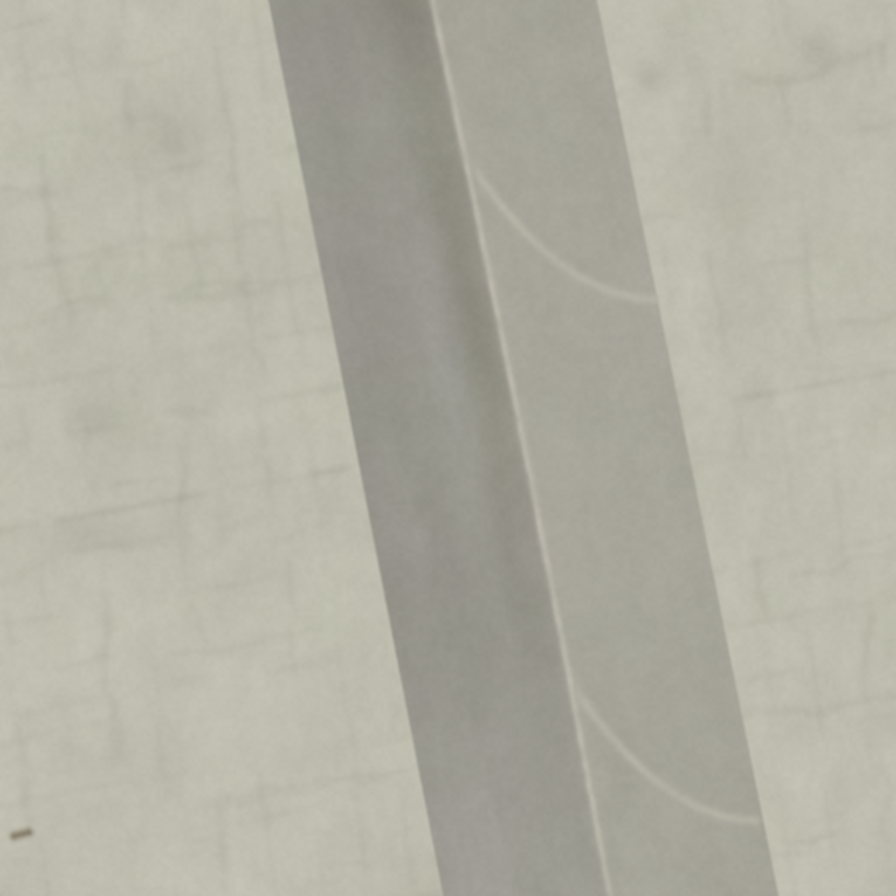
This texture is drawn by a WebGL 2 fragment shader. Its source:

```glsl
#version 300 es
precision highp float;
// A slanted two-tone grey band with a thin seam and curved scratches over weathered pale concrete.
uniform vec2 u_resolution;
out vec4 fragColor;

const vec3 CONCRETE = vec3(0.741, 0.737, 0.681);
const vec3 DARK_BAND = vec3(0.589, 0.582, 0.548);
const vec3 LIGHT_BAND = vec3(0.650, 0.643, 0.599);
const vec3 SEAM = vec3(0.738, 0.722, 0.678);
const vec3 SCRATCH = vec3(0.710, 0.700, 0.650);
const vec3 DEBRIS = vec3(0.47, 0.43, 0.35);

float hash(vec2 p) {
    vec3 q = fract(vec3(p.xyx) * 0.1031);
    q += dot(q, q.yzx + 33.33);
    return fract((q.x + q.y) * q.z);
}

float noise(vec2 p) {
    vec2 cell = floor(p), f = fract(p);
    f = f * f * (3.0 - 2.0 * f);
    float low = mix(hash(cell), hash(cell + vec2(1, 0)), f.x);
    float high = mix(hash(cell + vec2(0, 1)), hash(cell + vec2(1, 1)), f.x);
    return mix(low, high, f.y);
}

// Centred fractal noise, roughly -0.5 to 0.5
float fbm(vec2 p) {
    float sum = 0.0, gain = 0.5;
    for (int i = 0; i < 4; i++) {
        sum += gain * (noise(p) - 0.5);
        p = p * 2.03 + 17.3;
        gain *= 0.55;
    }
    return sum;
}

float blob(vec2 p, vec2 center, vec2 radius) {
    vec2 d = (p - center) / radius;
    return exp(-dot(d, d));
}

// Soft straight stroke between two points
float stroke(vec2 p, vec2 a, vec2 b, float width) {
    vec2 ab = b - a;
    float t = clamp(dot(p - a, ab) / dot(ab, ab), 0.0, 1.0);
    float d = length(p - a - ab * t) / width;
    return exp(-d * d);
}

// Soft curve that drops steeply from start and levels out across size
float sweep(vec2 p, vec2 start, vec2 size, float width) {
    float t = (p.x - start.x) / size.x;
    float rest = max(1.0 - t, 0.0);
    float drop = size.y * (1.0 - pow(rest, 2.08));
    float slope = 2.08 * size.y / size.x * pow(rest, 1.08);
    float d = (start.y - drop - p.y) / (width * sqrt(1.0 + slope * slope));
    float inside = smoothstep(-0.02, 0.06, t) * (1.0 - smoothstep(0.97, 1.02, t));
    return inside * exp(-d * d);
}

// Slanted grid of thin joints that fade in and out
float joints(vec2 p, vec2 count, float width) {
    vec2 slab = vec2(p.x + 0.13 * p.y, p.y - 0.16 * p.x) * count + 0.4 * fbm(p * 9.0);
    vec2 d = abs(fract(slab) - 0.5) / (count * width);
    vec2 wear = vec2(noise(p * 17.0 + count), noise(p * 17.0 + count + 40.0));
    return dot(smoothstep(0.35, 0.85, wear), exp(-d * d));
}

vec3 concrete(vec2 p) {
    vec3 color = CONCRETE + 0.046 * fbm(p * 7.0) + 0.026 * fbm(p * 32.0);
    color += 0.022 * fbm(p * vec2(48.0, 14.0) + 3.0);
    color -= 0.022 * joints(p, vec2(9.5, 7.0), 0.006);
    color -= 0.014 * joints(p + 0.31, vec2(19.0, 15.0), 0.005);
    // Stains and longer broken cracks
    float stain = blob(p, vec2(0.19, 0.845), vec2(0.06, 0.04));
    stain += 0.8 * blob(p, vec2(0.09, 0.40), vec2(0.06, 0.025));
    stain += 0.8 * blob(p, vec2(0.11, 0.535), vec2(0.025));
    stain += 0.7 * blob(p, vec2(0.82, 0.78), vec2(0.05, 0.09));
    stain += 1.7 * blob(p, vec2(0.728, 0.915), vec2(0.017));
    stain += 1.5 * blob(p, vec2(0.914, 0.945), vec2(0.024));
    float crack = stroke(p, vec2(0.0, 0.407), vec2(0.39, 0.478), 0.005);
    crack += stroke(p, vec2(0.78, 0.547), vec2(1.0, 0.586), 0.005);
    crack += 0.6 * stroke(p, vec2(0.0, 0.70), vec2(0.27, 0.735), 0.006);
    crack *= smoothstep(0.1, 0.8, noise(p * 40.0 + 9.0));
    color -= 0.030 * (stain * (0.6 + 0.8 * noise(p * 24.0)) + crack);
    return mix(color, DEBRIS, 0.75 * stroke(p, vec2(0.016, 0.067), vec2(0.032, 0.071), 0.005));
}

// Band colour; seamX is the signed horizontal offset from the seam
vec3 band(vec2 p, float seamX, float soft) {
    vec2 along = vec2(seamX, p.y);
    float streaks = fbm(along * vec2(26.0, 4.5));
    vec3 dark = DARK_BAND + 0.040 * streaks;
    dark -= vec3(0.030, 0.031, 0.040) * blob(along, vec2(-0.026, 0.68), vec2(0.028, 0.36));
    dark -= 0.035 * blob(p, vec2(0.44, 1.0), vec2(0.08, 0.07));
    dark += vec3(0.022, 0.022, 0.030) * blob(along, vec2(-0.066, 0.60), vec2(0.022, 0.14));
    dark += 0.030 * smoothstep(0.32, 0.0, p.y);
    vec3 light = LIGHT_BAND + 0.025 * streaks;
    vec3 color = mix(dark, light, smoothstep(-soft, soft, seamX));
    return color + 0.024 * fbm(p * 30.0) + 0.018 * fbm(p * 6.0 + 8.0);
}

void main() {
    vec2 p = gl_FragCoord.xy / u_resolution;
    float soft = max(0.0028, 0.75 / u_resolution.y);
    float down = 1.0 - p.y;

    // Band limits and its slightly bowed seam
    float leftX = p.x - 0.2995 - 0.1953 * down;
    float rightX = p.x - 0.6660 - 0.2030 * down;
    float seamX = p.x - 0.4820 - 0.1985 * down - 0.0040 * sin(3.14159 * down);
    float inBand = smoothstep(-soft, soft, leftX) * (1.0 - smoothstep(-soft, soft, rightX));
    vec3 color = mix(concrete(p), band(p, seamX, soft), inBand);

    // Curved scratches branching from the seam
    for (int i = 0; i < 2; i++) {
        vec2 start = vec2(0.525, 0.818) + float(i) * vec2(0.1135, -0.582);
        float mark = sweep(p, start, vec2(0.211, 0.152), 0.0054);
        color = mix(color, SCRATCH, mark * (0.65 + 0.35 * noise(p * 28.0)));
    }
    float seamD = seamX / 0.0042;
    float seam = exp(-seamD * seamD);
    color = mix(color, SEAM, seam * (0.55 + 0.45 * noise(p * 75.0)));

    // Grain and a faint drift between warm and cool grey
    color += vec3(0.008, 0.001, 0.016) * fbm(p * 13.0 + 31.0);
    color += 0.012 * (noise(p * 130.0) - 0.5) + 0.012 * (noise(p * 260.0) - 0.5);
    fragColor = vec4(color, 1.0);
}
```
